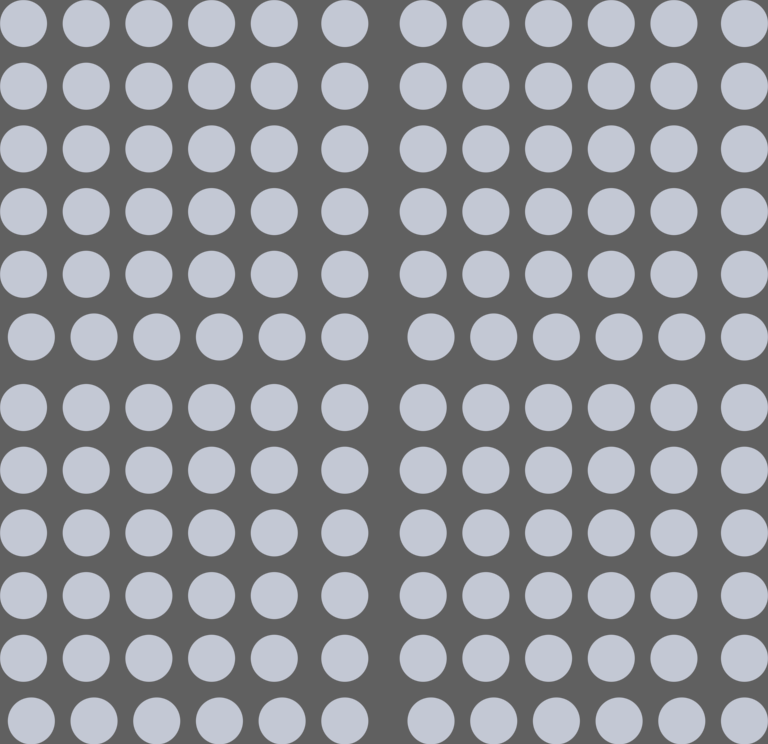
Write a Shadertoy shader that draws this pattern.

```glsl
const vec3 GROUND_COLOR = vec3(0.378, 0.378, 0.376);
const vec3 DOT_COLOR = vec3(0.766, 0.783, 0.833);

// Lengths in grid units; the canvas is UNITS_ACROSS units wide.
const float UNITS_ACROSS = 98.0;
const float DOT_RADIUS = 3.0;
const float DOT_PITCH = 8.0;
const float LAST_INDEX = 5.0;              // six dots per block side
const vec2 BLOCK_SIZE = vec2(51.0, 49.0);
const float NUDGE = 1.0;                   // shift of last row and last column
const float BLOCK_MARGIN = 1.0;            // keeps dot edges clear of block seams
const float EDGE_PIXELS = 0.85;

// Signed distance to the nearest dot, measured from the top left corner.
float dotDistance(vec2 p) {
    vec2 q = mod(p + BLOCK_MARGIN, BLOCK_SIZE) - BLOCK_MARGIN;
    vec2 index = clamp(floor((q + 0.5 * NUDGE) / DOT_PITCH), 0.0, LAST_INDEX);
    vec2 center = index * DOT_PITCH + DOT_RADIUS;

    // The last row and the last column both slide right.
    center.x += NUDGE * step(LAST_INDEX - 0.5, max(index.x, index.y));
    return length(q - center) - DOT_RADIUS;
}

void mainImage(out vec4 fragColor, in vec2 fragCoord) {
    float unitsPerPixel = UNITS_ACROSS / iResolution.x;
    vec2 fromTopLeft = vec2(fragCoord.x, iResolution.y - fragCoord.y);
    float d = dotDistance(fromTopLeft * unitsPerPixel);

    // Antialiased dot over the ground
    float edge = EDGE_PIXELS * unitsPerPixel;
    float coverage = 1.0 - smoothstep(-edge, edge, d);
    fragColor = vec4(mix(GROUND_COLOR, DOT_COLOR, coverage), 1.0);
}
```
